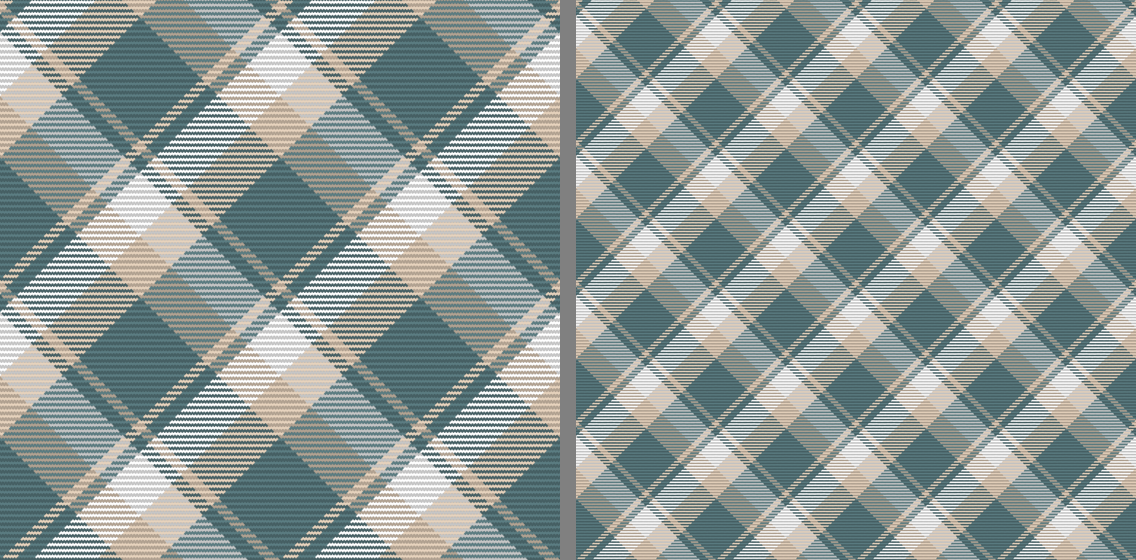
Left: one tile. Right: repeated 2 by 2.
Give the GLSL for this pattern, as a Shadertoy shader.

```glsl
#define REPEATS 2.0                      // setts across and down
#define THREADS 96.0                     // threads in one sett
#define TEAL  vec3(0.350, 0.478, 0.498)
#define TAN   vec3(0.885, 0.808, 0.725)
#define WHITE vec3(0.985, 0.985, 0.985)
#define WEFT_SHADE 0.77                  // darkening of the falling threads
#define GLOSS 0.035                      // roundness of each twill rib
#define SAMPLES 4                        // antialiasing grid per axis
#define SOFTNESS 1.25                    // filter width in screen samples

const float PI = 3.14159265;

// Colour of one thread: pinstripe, narrow teal, white, tan, wide teal
vec3 settColor(float thread) {
    float t = mod(thread, THREADS);
    if (t < 5.0)  return TAN;
    if (t < 11.0) return TEAL;
    if (t < 33.0) return WHITE;
    if (t < 54.0) return TAN;
    return TEAL;
}

// Two-over-two twill on the diagonals, so its ribs run level with zigzag edges
vec3 plaid(vec2 uv) {
    vec2 p = uv * REPEATS;
    vec2 diagonal = vec2(p.x - p.y, -p.x - p.y) * THREADS;
    vec2 thread = floor(diagonal);
    bool warpOnTop = mod(thread.x + thread.y, 4.0) < 2.0;

    vec3 color = warpOnTop ? settColor(thread.x)
                           : settColor(thread.y) * WEFT_SHADE;

    // Lighten the middle of each rib and darken its edges
    float rib = cos(PI * (diagonal.x + diagonal.y - 1.5));
    return color * (1.0 + GLOSS * rib);
}

void mainImage(out vec4 fragColor, in vec2 fragCoord) {
    vec3 sum = vec3(0.0);
    for (int y = 0; y < SAMPLES; y++) {
        for (int x = 0; x < SAMPLES; x++) {
            vec2 offset = (vec2(x, y) + 0.5) / float(SAMPLES) - 0.5;
            sum += plaid((fragCoord + offset * SOFTNESS) / iResolution.xy);
        }
    }
    fragColor = vec4(sum / float(SAMPLES * SAMPLES), 1.0);
}
```
